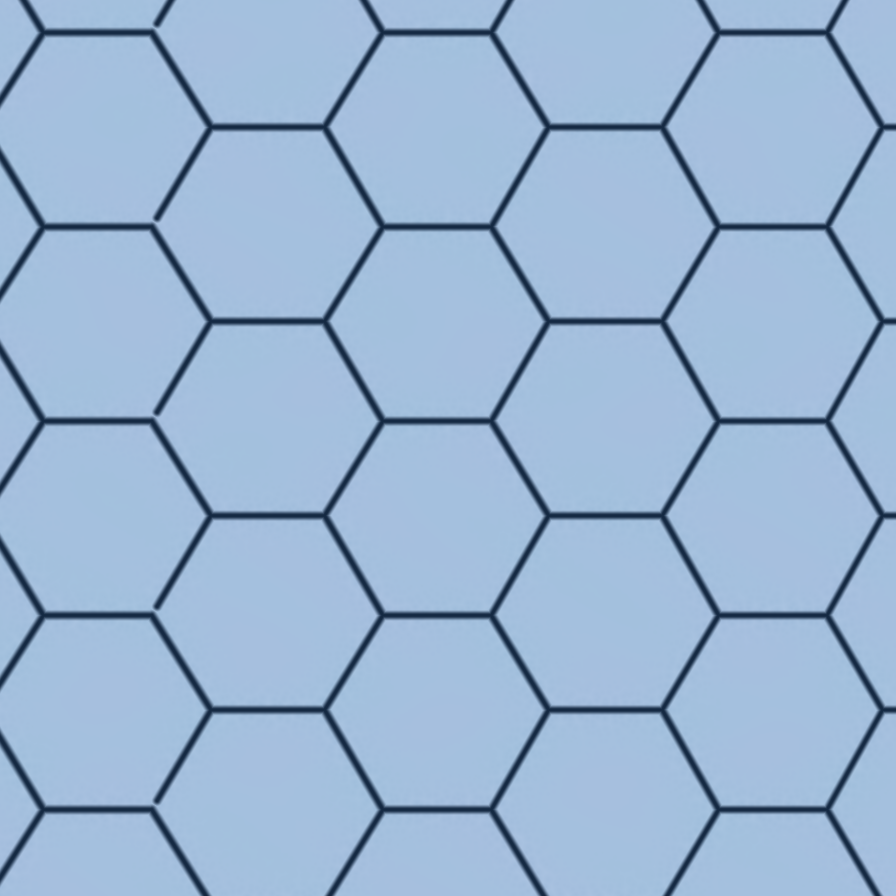
Write a three.js fragment shader that draws this pattern.

```glsl
// Dark hexagonal wire mesh with soft lines on a faintly mottled pale blue ground.
#define ROW_PITCH 0.2168
#define COLUMN_PITCH 0.1905
#define COLUMN_DRIFT 0.00052
#define ORIGIN vec2(0.1089, 0.0964)
#define ODD_RISE 0.1113
#define EDGE_HALF vec2(0.0605, 0.0634)
#define LINE_REACH 0.0067
#define LINE_GAP 0.09
#define MOTTLE_CELLS 120.0
#define MOTTLE_AMOUNT 0.045
#define GROUND vec3(0.645, 0.752, 0.870)
#define INK vec3(0.08, 0.16, 0.26)

varying vec2 vUv;

vec2 hash2(vec2 p) {
  vec2 q = vec2(dot(p, vec2(127.1, 311.7)), dot(p, vec2(269.5, 183.3)));
  return fract(sin(q) * 43758.5);
}

// Distance to the nearest scattered cell point.
float cellular(vec2 p) {
  vec2 cell = floor(p);
  float nearest = 2.0;
  for (int y = -1; y <= 1; y++) {
    for (int x = -1; x <= 1; x++) {
      vec2 neighbour = cell + vec2(float(x), float(y));
      nearest = min(nearest, length(neighbour + hash2(neighbour) - p));
    }
  }
  return nearest;
}

// Distance to segment ab, repeated upward every ROW_PITCH.
float wireDistance(vec2 p, vec2 a, vec2 b) {
  float middle = 0.5 * (a.y + b.y);
  p.y = mod(p.y - middle + 0.5 * ROW_PITCH, ROW_PITCH) - 0.5 * ROW_PITCH + middle;
  vec2 along = b - a;
  float t = clamp(dot(p - a, along) / dot(along, along), 0.0, 1.0);
  return length(p - a - along * t);
}

// Centre of the horizontal edge in column k; spacing tightens slightly rightward.
vec2 edgeCentre(float k) {
  float odd = mod(k, 2.0);
  return ORIGIN + vec2(COLUMN_PITCH * k - COLUMN_DRIFT * k * k, ODD_RISE * odd);
}

float edgeHalf(float k) {
  return mix(EDGE_HALF.x, EDGE_HALF.y, mod(k, 2.0));
}

float meshDistance(vec2 p) {
  float nearest = 1.0;
  for (int i = -1; i <= 5; i++) {
    float k = float(i);
    bool odd = mod(k, 2.0) > 0.5;
    vec2 centre = edgeCentre(k);
    vec2 right = centre + vec2(edgeHalf(k), 0.0);
    vec2 left = centre - vec2(edgeHalf(k), 0.0);
    vec2 next = edgeCentre(k + 1.0) - vec2(edgeHalf(k + 1.0), 0.0);
    vec2 wrapped = next + vec2(0.0, odd ? ROW_PITCH : -ROW_PITCH);
    vec2 above = odd ? wrapped : next;
    vec2 below = odd ? next : wrapped;

    // Rising edges of the first column stop short of their joint.
    vec2 start = i == 0 ? mix(right, above, LINE_GAP) : right;
    nearest = min(nearest, wireDistance(p, left, right));
    nearest = min(nearest, wireDistance(p, start, above));
    nearest = min(nearest, wireDistance(p, right, below) / 1.08);
  }
  return nearest;
}

void main() {
  float distanceToWire = meshDistance(vUv);

  // Slow drift of tint, with grain gathered around the wires.
  float drift = sin(vUv.x * 23.0 + 2.0 * sin(vUv.y * 17.0)) * sin(vUv.y * 29.0 + vUv.x * 11.0);
  vec3 colour = GROUND + drift * vec3(0.006, -0.003, 0.002);
  float grain = cellular(vUv * MOTTLE_CELLS) - 0.5;
  float halo = exp(-distanceToWire / 0.016);
  colour += grain * halo * MOTTLE_AMOUNT * vec3(1.2, 0.9, 0.7);

  // Soft-edged wire, a little finer toward the right.
  float reach = LINE_REACH * mix(1.05, 0.95, vUv.x);
  float ink = 1.0 - smoothstep(0.08, 1.0, distanceToWire / reach);
  gl_FragColor = vec4(mix(colour, INK, ink), 1.0);
}
```
